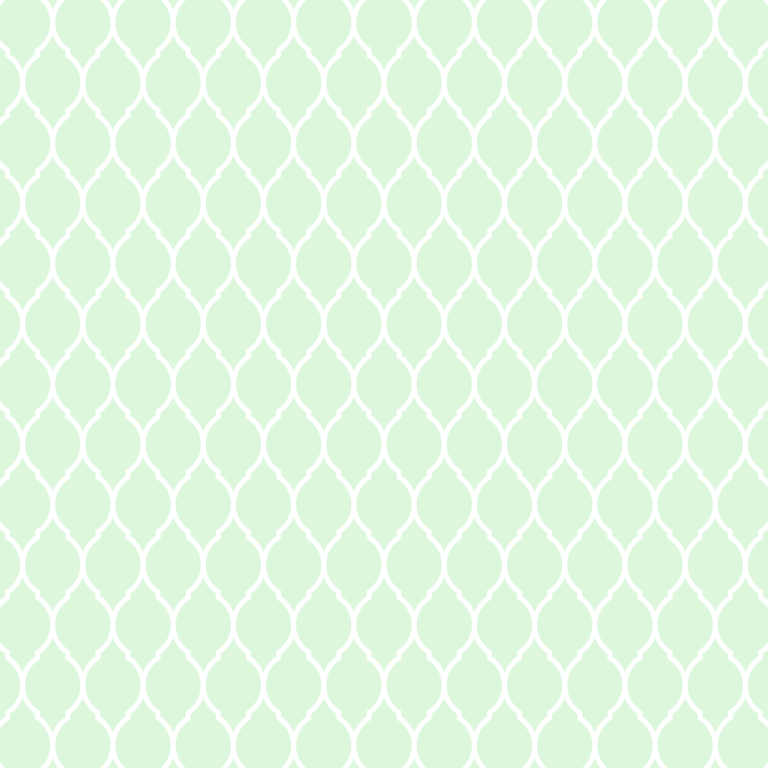
This pattern is drawn by a WebGL 1 fragment shader. Its source:

```glsl
precision highp float;

uniform vec2 u_resolution;

// Distance to the side of an ogee cell running from (0.5, 0) to (0, 1):
// two arcs, point-symmetric about (0.25, 0.5), joined by an upright step.
float ogeeSide(vec2 p) {
  const float radius = 0.54;
  vec2 arcCentre = vec2(0.5 - radius, 0.0);
  float bulb = length(p - arcCentre) - radius;
  float neck = length(vec2(0.5, 1.0) - p - arcCentre) - radius;
  float fromStep = p.x - 0.25;

  float bulbArc = max(abs(bulb), -fromStep);
  float neckArc = max(abs(neck), fromStep);
  float uprightStep = max(abs(fromStep), max(-bulb, -neck));
  return min(uprightStep, min(bulbArc, neckArc));
}

void main() {
  const float repeats = 12.75;
  float canvasSize = min(u_resolution.x, u_resolution.y);
  vec2 p = (gl_FragCoord.xy - 0.5 * u_resolution) / canvasSize * repeats;

  // Mirror every cell into one quadrant; alternate rows shift by half a cell
  vec2 quadrant = abs(mod(p + vec2(0.5, 1.0), vec2(1.0, 2.0)) - vec2(0.5, 1.0));

  // White trellis over pale mint
  float softness = 0.75 * repeats / canvasSize;
  float line = 1.0 - smoothstep(-softness, softness, ogeeSide(quadrant) - 0.041);
  vec3 colour = mix(vec3(0.862, 0.968, 0.862), vec3(1.0), line);

  gl_FragColor = vec4(colour, 1.0);
}
```
